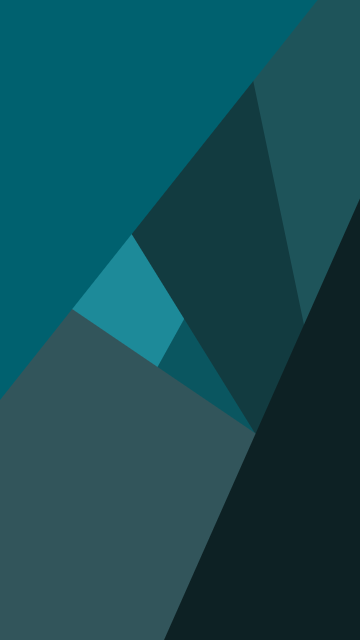
Write a Shadertoy shader that draws this background.

```glsl
// Coverage of the half-plane to the left of the direction a -> b
float leftOf(vec2 p, vec2 a, vec2 b) {
    vec2 d = normalize(b - a);
    float dist = d.x * (p.y - a.y) - d.y * (p.x - a.x);
    float pixel = 9.0 / iResolution.x;
    return clamp(dist / pixel + 0.5, 0.0, 1.0);
}

void mainImage(out vec4 fragColor, in vec2 fragCoord) {
    // Canvas spans 9 by 16 units
    vec2 p = fragCoord / iResolution.xy * vec2(9.0, 16.0);

    vec3 deepTeal   = vec3(0.039, 0.337, 0.376);
    vec3 brightTeal = vec3(0.114, 0.541, 0.600);
    vec3 darkTeal   = vec3(0.070, 0.230, 0.250);
    vec3 slate      = vec3(0.118, 0.329, 0.353);
    vec3 grey       = vec3(0.196, 0.333, 0.357);
    vec3 nearBlack  = vec3(0.050, 0.130, 0.140);
    vec3 petrol     = vec3(0.000, 0.380, 0.435);

    // Central facets
    vec3 color = mix(deepTeal, brightTeal, leftOf(p, vec2(3.94, 6.83), vec2(4.60, 8.02)));
    color = mix(color, darkTeal, leftOf(p, vec2(3.29, 10.15), vec2(6.38, 5.16)));
    color = mix(color, slate, leftOf(p, vec2(6.33, 13.98), vec2(7.60, 7.88)));

    // Large sheets overlapping the facets
    color = mix(color, grey, leftOf(p, vec2(6.38, 5.17), vec2(1.81, 8.27)));
    color = mix(color, nearBlack, leftOf(p, vec2(9.0, 11.04), vec2(4.10, 0.0)));
    color = mix(color, petrol, leftOf(p, vec2(0.0, 6.0), vec2(7.94, 16.0)));

    fragColor = vec4(color, 1.0);
}
```
